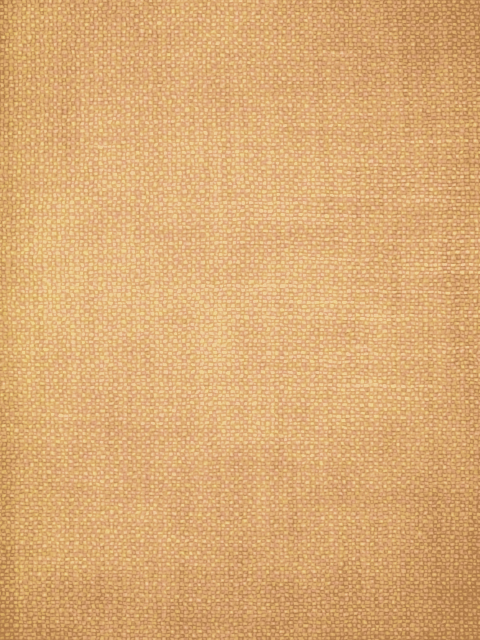
This texture is drawn by a WebGL 1 fragment shader. Its source:

```glsl
precision highp float;
// Plain-woven cotton in warm straw and orange, lit softly from near the middle.
// A sine checker sets which thread lies on top; gradient noise adds uneven
// yarn, fine pale slubs, faintly mottled dye and fibre grain.

uniform vec2 u_resolution;

const vec3 SHADE = vec3(0.685, 0.48, 0.28);
const vec3 STRAW = vec3(0.868, 0.668, 0.446);
const vec3 PALE = vec3(0.94, 0.81, 0.61);
const vec3 YELLOW_SHIFT = vec3(0.0, 0.015, -0.024);

const vec2 THREADS = vec2(142.0, 164.0); // warp and weft per canvas height
const float WOBBLE = 0.55;               // thread wander, in thread widths
const float CROSSING = 0.30;             // weft brighter than warp
const float RELIEF = 0.36;               // bright crowns, dark gaps
const float RIB_SHARE = 0.22;            // part of the relief lying in ribs
const float YARN = 0.24;
const float SLUB = 0.32;
const float GRAIN = 0.40;
const float MOTTLE = 0.17;
const float BASE_TONE = 0.56;
const vec2 LIGHT_CENTRE = vec2(0.40, 0.56);
const float LIGHT_FALLOFF = 1.10;
const float LIGHT_MEAN = 0.20;
const int FLECKS = 12;
const float PI = 3.14159265;

float hash(vec2 p) {
  vec3 q = fract(vec3(p.xyx) * 0.1031);
  q += dot(q, q.yzx + 33.33);
  return fract((q.x + q.y) * q.z);
}

float slope(vec2 corner, vec2 offset) {
  float angle = 2.0 * PI * hash(corner);
  return dot(vec2(cos(angle), sin(angle)), offset);
}

float gradientNoise(vec2 p) {
  vec2 i = floor(p), f = fract(p);
  vec2 u = f * f * f * (f * (f * 6.0 - 15.0) + 10.0);
  vec2 e = vec2(1.0, 0.0);
  float low = mix(slope(i, f), slope(i + e.xy, f - e.xy), u.x);
  float high = mix(slope(i + e.yx, f - e.yx), slope(i + e.xx, f - e.xx), u.x);
  return mix(low, high, u.y);
}

// Noise along one thread, independent of its neighbours
float alongThread(float id, float position, float seed) {
  return gradientNoise(vec2(position + 61.0 * hash(vec2(id, seed)), id + 0.5));
}

// Short pale fibres scattered along the weft
float flecks(vec2 p, float aspect) {
  float sum = 0.0;
  for (int k = 0; k < FLECKS; k++) {
    float id = float(k);
    vec2 centre = vec2(hash(vec2(id, 3.1)) * aspect, hash(vec2(id, 8.7)));
    float size = hash(vec2(id, 5.3));
    vec2 radius = vec2(mix(0.003, 0.045, size * size * size), 0.0022);
    vec2 d = (p - centre) / radius;
    sum += exp(-dot(d, d)) * mix(0.6, 0.3, size);
  }
  return sum;
}

void main() {
  vec2 uv = gl_FragCoord.xy / u_resolution;
  vec2 p = gl_FragCoord.xy / u_resolution.y;
  float aspect = u_resolution.x / u_resolution.y;

  // Weave
  vec2 wander = vec2(gradientNoise(p * 60.0), gradientNoise(p * vec2(35.0, 60.0) + 19.0));
  vec2 sag = vec2(gradientNoise(p * 2.5 + 23.0), gradientNoise(p * 2.0 + 7.0));
  vec2 q = p * THREADS + WOBBLE * wander + 1.5 * sag;
  vec2 thread = floor(q);
  vec2 wave = sin(PI * q);
  float checker = wave.x * wave.y;
  float weft = smoothstep(-0.4, 0.4, checker);

  // Ribs run across on the right of the middle and upright elsewhere
  float rowZone = smoothstep(0.1, 0.85, uv.x)
    * smoothstep(0.40, 0.0, abs(uv.y - 0.56));
  float uprightZone = smoothstep(0.75, 0.1, uv.x) * smoothstep(0.2, 0.8, uv.y);
  float crown = abs(checker) - 0.405;
  crown += RIB_SHARE * (1.0 + rowZone) * (abs(wave.y) - 0.637) * (1.0 - uprightZone);
  crown += RIB_SHARE * 1.5 * uprightZone * (abs(wave.x) - 0.637);

  // Uneven yarn and fine slubs
  float weftYarn = alongThread(thread.y, p.x * 7.0, 1.7);
  float warpYarn = alongThread(thread.x, p.y * 6.0, 4.3);
  float yarn = mix(warpYarn, weftYarn, 0.2 + 0.5 * weft);
  float slub = smoothstep(0.08, 0.5, alongThread(thread.y, p.x * 5.0, 9.1));
  slub *= (0.05 + 0.95 * rowZone) * abs(wave.y) * (0.65 + 0.35 * weft);

  // Broad light, dark left rim and dye mottling
  vec2 away = (uv - LIGHT_CENTRE) * vec2(0.9, 1.1);
  float light = LIGHT_MEAN - LIGHT_FALLOFF * dot(away, away);
  light -= 0.16 * (1.0 - smoothstep(0.0, 0.05, uv.x));
  float cloud = gradientNoise(p * vec2(4.0, 5.0) + 3.0)
    + 0.6 * gradientNoise(p * vec2(16.0, 20.0) + 11.0);
  float grain = gradientNoise(p * 250.0) + 0.4 * gradientNoise(p * 120.0 + 5.0);

  float tone = BASE_TONE + light + CROSSING * (weft - 0.5) + RELIEF * crown
    + YARN * yarn + SLUB * slub + MOTTLE * cloud + GRAIN * grain
    + flecks(p, aspect);

  // Tone ramp, with yellow weft over pinker warp
  vec3 color = mix(SHADE, STRAW, smoothstep(-0.2, 0.62, tone));
  color = mix(color, PALE, smoothstep(0.50, 1.15, tone));
  float hue = 0.6 * (weft - 0.5) + 2.2 * gradientNoise(p * 85.0 + 41.0)
    + 0.5 * cloud + 0.7 * (1.0 - smoothstep(0.0, 0.2, uv.x));
  color += YELLOW_SHIFT * hue * smoothstep(-0.2, 0.6, tone);
  gl_FragColor = vec4(clamp(color, 0.0, 1.0), 1.0);
}
```
